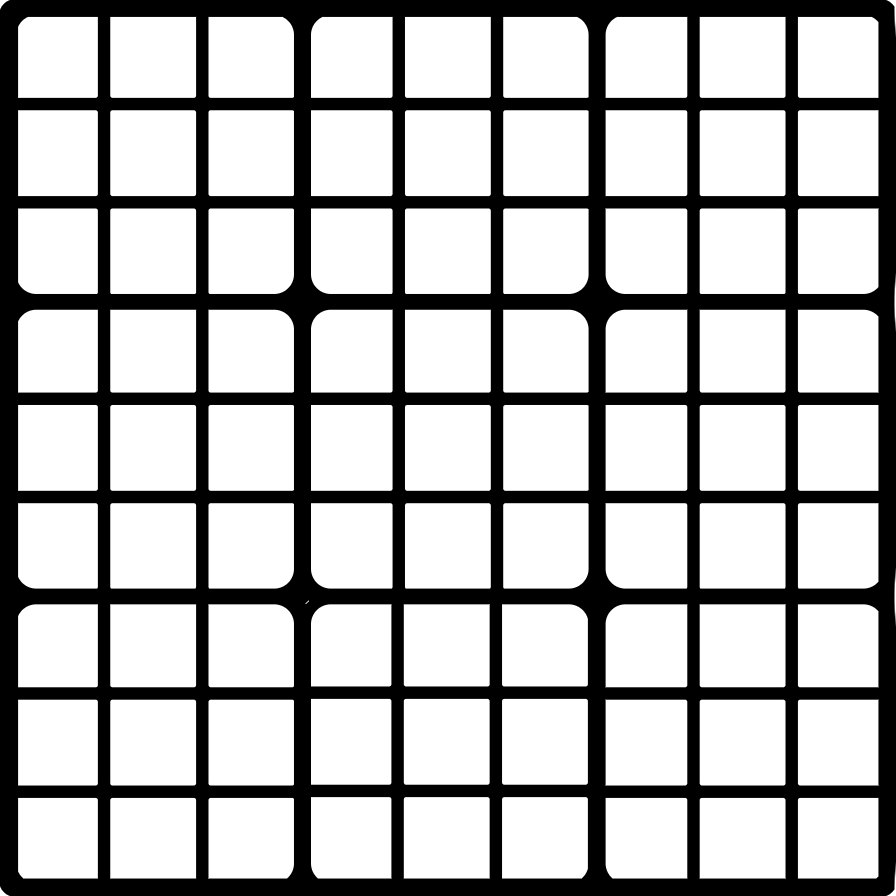
Give the GLSL for this pattern, as a WebGL 1 fragment shader.

```glsl
precision highp float;
// Nine by nine grid of white cells in three by three rounded blocks on black.

uniform vec2 u_resolution;

#define CELL_PITCH 0.10964
#define CELL_HALF 0.0479
#define CELL_RADIUS 0.0026
#define CELL_ORIGIN 0.0065
#define BLOCK_PITCH 0.3288
#define BLOCK_HALF vec2(0.1549, 0.1556)
#define BLOCK_RADIUS 0.0221
#define BLOCK_SEAM 0.0087
#define FRAME_HALF vec2(0.4801, 0.4808)
#define OUTER_RADIUS 0.018
#define LOOSE_SHIFT vec2(-0.0013, -0.0009)
#define NOTCH_SIZE vec2(0.0017, 0.026)

float roundedBox(vec2 p, vec2 halfSize, float radius) {
  vec2 q = abs(p) - halfSize + radius;
  return length(max(q, 0.0)) + min(max(q.x, q.y), 0.0) - radius;
}

float segment(vec2 p, vec2 a, vec2 b) {
  vec2 ab = b - a;
  return length(p - a - ab * clamp(dot(p - a, ab) / dot(ab, ab), 0.0, 1.0));
}

// Coverage of the inside of a distance field over one pixel.
float fill(float d) {
  return clamp(0.5 - d * min(u_resolution.x, u_resolution.y), 0.0, 1.0);
}

// White area: cells cut by their rounded block and by the frame.
float cellGrid(vec2 p) {
  vec2 block = clamp(floor((p - BLOCK_SEAM) / BLOCK_PITCH), 0.0, 2.0);
  vec2 blockPos = p - block * BLOCK_PITCH - vec2(0.1732, 0.1725);
  float blockDist = roundedBox(blockPos, BLOCK_HALF, BLOCK_RADIUS);

  // The bottom middle block has its cells slightly out of register.
  float loose = step(length(block - vec2(1.0, 2.0)), 0.5);
  vec2 cellPos = mod(p - CELL_ORIGIN - loose * LOOSE_SHIFT, CELL_PITCH) - 0.5 * CELL_PITCH;
  float cellDist = roundedBox(cellPos, vec2(CELL_HALF), CELL_RADIUS);

  float frameDist = roundedBox(p - vec2(0.5003, 0.4997), FRAME_HALF, 0.0);
  return max(max(cellDist, blockDist), frameDist);
}

// Shallow white notches in the right edge, level with the block seams.
float edgeNotch(vec2 p) {
  float y = mod(p.y - BLOCK_SEAM + 0.5 * BLOCK_PITCH, BLOCK_PITCH) - 0.5 * BLOCK_PITCH;
  return (length(vec2(p.x - 1.0, y) / NOTCH_SIZE) - 1.0) * NOTCH_SIZE.x;
}

void main() {
  // Unit square with y running down.
  vec2 p = gl_FragCoord.xy / u_resolution;
  p.y = 1.0 - p.y;

  float white = fill(cellGrid(p));
  white = max(white, 1.0 - fill(roundedBox(p - 0.5, vec2(0.501), OUTER_RADIUS)));
  white = max(white, fill(edgeNotch(p)));

  // Tiny nick at one block crossing.
  float nick = segment(p, vec2(0.3415, 0.6735), vec2(0.3445, 0.6708)) - 0.0005;
  white = max(white, fill(nick));

  gl_FragColor = vec4(vec3(white), 1.0);
}
```
